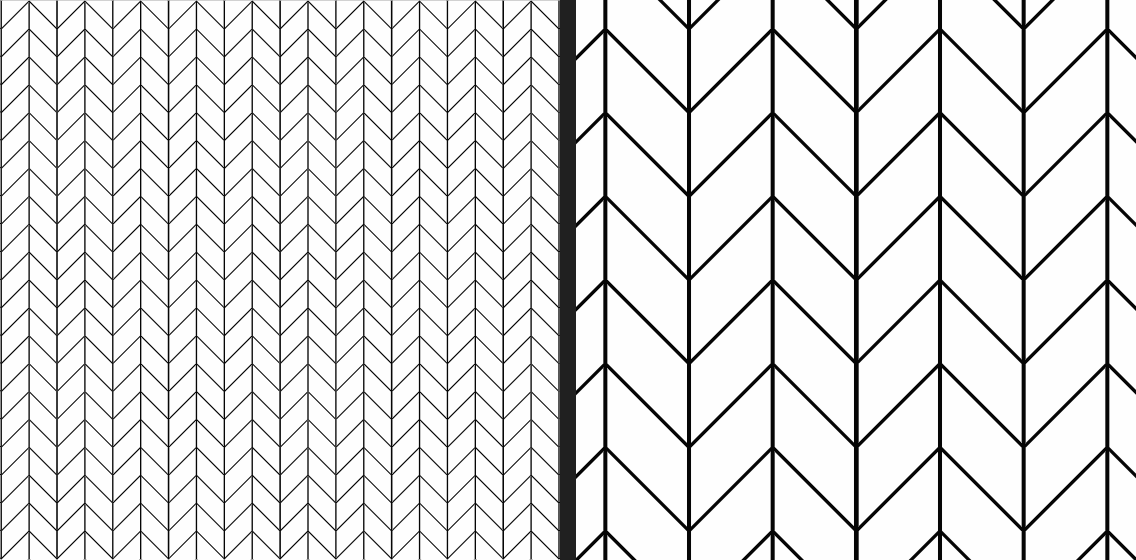
Left, the full canvas; right, a detail of the centre.
Give the GLSL for this pattern, as a WebGL 1 fragment shader.

```glsl
precision highp float;

uniform vec2 u_resolution;

// Antialiased coverage of a line, from the distance to its centre
float lineCoverage(float distanceToLine, float width, float pixel) {
    float inner = max(distanceToLine - 0.5 * pixel, -0.5 * width);
    float outer = min(distanceToLine + 0.5 * pixel, 0.5 * width);
    return clamp((outer - inner) / pixel, 0.0, 1.0);
}

// Distance to the nearest whole number
float nearestInteger(float t) {
    return abs(fract(t + 0.5) - 0.5);
}

void main() {
    vec2 uv = gl_FragCoord.xy / u_resolution;
    float pixel = 1.0 / min(u_resolution.x, u_resolution.y);
    float cell = 0.0498;

    // Twenty columns and rows, centred on the canvas
    vec2 grid = (uv - vec2(0.5002, 0.5)) / cell + 10.0;

    // Column edges, heavier on every fourth one
    float column = floor(grid.x + 0.5);
    float heavy = 1.0 - step(0.5, mod(column + 2.0, 4.0));
    float columnWidth = mix(0.0024, 0.0028, heavy);
    float verticals = lineCoverage(nearestInteger(grid.x) * cell, columnWidth, pixel);

    // Chevrons peak on odd columns and dip on even ones
    float zigzag = abs(mod(grid.x, 2.0) - 1.0);
    float slanted = nearestInteger(grid.y + zigzag) * cell * sqrt(0.5);
    float chevrons = lineCoverage(slanted, 0.002, pixel);

    // Lines stop at the first and last row
    float rows = lineCoverage(abs(uv.y - 0.5), 20.0 * cell + 0.002, pixel);
    float ink = max(verticals, chevrons) * rows;

    // Faint rule along the top edge
    float rule = 0.25 * lineCoverage(1.0 - uv.y, 0.0026, pixel);

    vec3 color = mix(vec3(0.996), vec3(0.02), max(ink, rule));
    gl_FragColor = vec4(color, 1.0);
}
```
